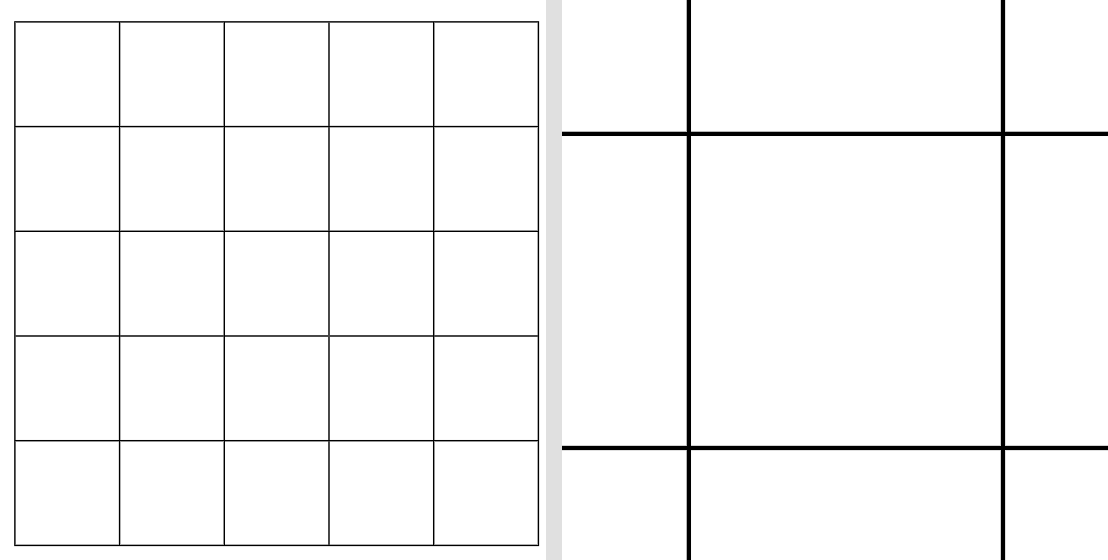
Left: the whole. Right: its middle third, enlarged.
Write a Shadertoy shader that draws this pattern.

```glsl
// Square grid of thin black lines, five by five cells, on a white ground.

// Lengths are in canvas heights, measured from the canvas centre.
const vec2  CELL_COUNT  = vec2(5.0);
const float CELL_SIZE   = 0.18697;
const vec2  GRID_CENTRE = vec2(0.0065, -0.0065);
const float LINE_WIDTH  = 0.00256;
const vec3  PAPER_COLOR = vec3(1.0);
const vec3  LINE_COLOR  = vec3(0.0);

// Share of a pixel inside a band, given the signed distance to its edge
vec2 coverage(vec2 edgeDistance, float pixel) {
    return clamp(0.5 - edgeDistance / pixel, 0.0, 1.0);
}

// Ink of the grid at p, where the grid is centred on zero
float gridInk(vec2 p, float pixel) {
    vec2 halfSize = 0.5 * CELL_COUNT * CELL_SIZE;
    float halfLine = 0.5 * LINE_WIDTH;

    // Nearest vertical and horizontal line, kept within the outer frame
    vec2 index = clamp(round((p + halfSize) / CELL_SIZE), vec2(0.0), CELL_COUNT);
    vec2 lineDistance = abs(p + halfSize - index * CELL_SIZE);
    vec2 line = coverage(lineDistance - halfLine, pixel);
    line = min(line, vec2(LINE_WIDTH / pixel));

    // Each line stops at the outer edge of the frame
    vec2 extent = coverage(abs(p) - halfSize - halfLine, pixel);
    vec2 ink = line * extent.yx;
    return max(ink.x, ink.y);
}

void mainImage(out vec4 fragColor, in vec2 fragCoord) {
    float pixel = 1.0 / iResolution.y;
    vec2 p = (fragCoord - 0.5 * iResolution.xy) * pixel - GRID_CENTRE;
    fragColor = vec4(mix(PAPER_COLOR, LINE_COLOR, gridInk(p, pixel)), 1.0);
}
```
